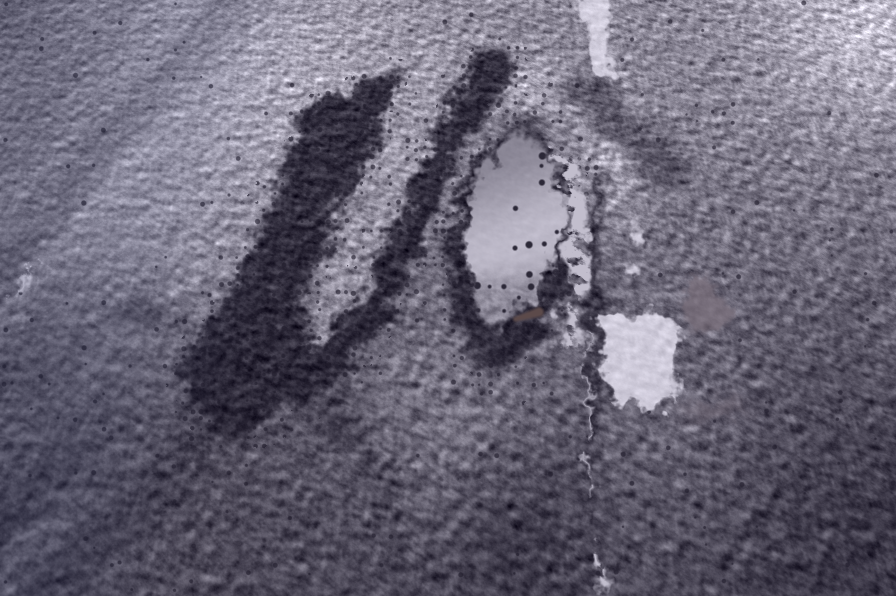
This texture is drawn by a WebGL 1 fragment shader. Its source:

```glsl
precision highp float;
// Worn wet asphalt with a water-filled pothole, dark ragged ruts and flaking
// road paint. Tapered capsules and ellipses with noisy edges give the shapes;
// value noise lit from above gives the gravel, and hashed cells the stones.
uniform vec2 u_resolution;

float hash(vec2 p) {
  return fract(sin(dot(p, vec2(127.1, 311.7))) * 43758.545);
}

float noise(vec2 p) {
  vec2 i = floor(p), f = fract(p);
  f = f * f * (3.0 - 2.0 * f);
  return mix(mix(hash(i), hash(i + vec2(1, 0)), f.x),
             mix(hash(i + vec2(0, 1)), hash(i + vec2(1, 1)), f.x), f.y);
}

float fbm(vec2 p) {
  float sum = 0.0, amp = 0.5;
  for (int i = 0; i < 4; i++) {
    sum += amp * noise(p);
    p = mat2(1.6, 1.2, -1.2, 1.6) * p + 7.3;
    amp *= 0.5;
  }
  return sum / 0.9375;
}

// Distance to a stroke whose radius runs from ra to rb
float stroke(vec2 p, vec2 a, vec2 b, float ra, float rb) {
  vec2 d = b - a;
  float t = clamp(dot(p - a, d) / dot(d, d), 0.0, 1.0);
  return length(p - a - d * t) - mix(ra, rb, t);
}

float ellipse(vec2 p, vec2 c, vec2 r) {
  return (length((p - c) / r) - 1.0) * min(r.x, r.y);
}

float inside(float d, float soft) {
  return 1.0 - smoothstep(-soft, soft, d);
}

float glow(vec2 p, vec2 c, vec2 r) {
  vec2 d = (p - c) / r;
  return exp(-dot(d, d));
}

// Stones: one per cell, present where the density is high enough
float stones(vec2 p, float scale, float density) {
  vec2 g = p * scale, id = floor(g);
  vec2 c = 0.3 + 0.4 * vec2(hash(id + 3.1), hash(id + 8.7));
  float r = 0.12 + 0.17 * hash(id + 5.3);
  return inside(length(fract(g) - c) - r, 0.09) * step(hash(id), density);
}

void main() {
  // Road units: 7.68 wide, 5.08 high, y growing towards the viewer
  vec2 uv = gl_FragCoord.xy / u_resolution;
  vec2 q = vec2(uv.x, 1.0 - uv.y) * vec2(7.68, 5.08);
  float rough = fbm(q * 7.0), fine = noise(q * 27.0);
  vec2 w = q + 0.30 * (vec2(rough, fbm(q * 7.0 + 31.0)) - 0.5);
  w += 0.05 * (fine - 0.5);

  // Broad light on the road
  float l = mix(0.54, 0.30, smoothstep(0.0, 4.8, q.y));
  l += 0.13 * glow(q, vec2(2.5, 0.8), vec2(1.3, 1.1));
  l += 0.22 * glow(q, vec2(7.5, 0.2), vec2(0.9, 0.8));
  l += 0.10 * glow(q, vec2(1.5, 2.2), vec2(1.0, 0.9));
  l += 0.12 * glow(q, vec2(3.9, 3.6), vec2(0.9, 0.8));
  l += 0.07 * glow(q, vec2(5.8, 3.8), vec2(0.8, 0.9));
  l -= 0.10 * glow(q, vec2(0.0, 0.3), vec2(1.1, 1.2));
  l -= 0.08 * glow(q, vec2(4.5, 4.5), vec2(0.5, 0.9));
  l -= 0.07 * glow(q, vec2(7.7, 4.6), vec2(1.6, 1.8));

  // Tyre streaks slanting down the left side
  float leftSide = 1.0 - smoothstep(1.6, 3.2, q.x + 0.3 * q.y);
  float across = q.x + 0.85 * q.y;
  l += leftSide * 0.17 * (fbm(vec2(across * 2.6, q.y * 0.6)) - 0.5);
  l -= 0.09 * leftSide * glow(vec2(across, 0.0), vec2(2.0, 0.0), vec2(0.22, 1.0));

  // Pale dry ridges
  float ridge = min(stroke(w, vec2(3.65, 0.6), vec2(3.3, 1.7), 0.2, 0.24),
                    stroke(w, vec2(3.3, 1.7), vec2(2.75, 2.8), 0.24, 0.17));
  l = mix(l, 0.62, 0.75 * inside(ridge, 0.14));
  l += 0.17 * glow(q, vec2(5.25, 1.3), vec2(0.28, 0.6));
  l += 0.14 * glow(q, vec2(4.55, 0.75), vec2(0.35, 0.25));

  // Dark ruts
  float rut = stroke(w, vec2(3.3, 0.72), vec2(2.85, 1.2), 0.13, 0.34);
  rut = min(rut, stroke(w, vec2(2.85, 1.2), vec2(2.5, 2.1), 0.34, 0.25));
  rut = min(rut, stroke(w, vec2(2.5, 2.1), vec2(2.05, 3.15), 0.25, 0.48));
  rut = min(rut, stroke(w, vec2(4.2, 0.6), vec2(3.75, 1.4), 0.18, 0.13));
  rut = min(rut, stroke(w, vec2(3.75, 1.4), vec2(3.3, 2.45), 0.13, 0.13));
  rut = min(rut, stroke(w, vec2(3.3, 2.45), vec2(2.85, 3.08), 0.13, 0.17));
  rut = min(rut, stroke(w, vec2(2.85, 3.08), vec2(2.0, 3.3), 0.17, 0.38));
  float faint = stroke(w, vec2(1.95, 3.4), vec2(1.25, 4.35), 0.32, 0.1);
  faint = min(faint, stroke(w, vec2(2.7, 3.3), vec2(3.25, 4.1), 0.22, 0.09));
  faint = min(faint, stroke(w, vec2(3.25, 4.1), vec2(3.45, 5.1), 0.09, 0.07));
  faint = min(faint, stroke(w, vec2(5.0, 0.75), vec2(5.75, 1.45), 0.14, 0.14));
  faint = min(faint, ellipse(w, vec2(1.25, 2.65), vec2(0.22, 0.11)));
  l = mix(l, 0.25, 0.75 * inside(faint, 0.15));
  l = mix(l, 0.16, 0.92 * inside(rut, 0.07));

  // Pothole rim, and the crack running down from it
  vec2 h = w + vec2(0.12 * (w.y - 1.9), 0.0);
  float rim = ellipse(h, vec2(4.4, 2.08), vec2(0.52, 1.05));
  l = mix(l, 0.17, 0.93 * inside(rim, 0.06));
  float crack = min(stroke(w, vec2(5.12, 1.5), vec2(5.08, 3.3), 0.05, 0.07),
                    stroke(w, vec2(5.08, 3.3), vec2(5.02, 4.4), 0.07, 0.03));
  l = mix(l, 0.17, 0.8 * inside(crack, 0.06));

  // Gravel relief, coarser towards the viewer
  vec2 g = q * vec2(16.0, 24.0) / (1.0 + 0.10 * q.y);
  float relief = fbm(g) - fbm(g + vec2(0.15, 0.55));
  float grain = 0.55 * relief + 0.30 * (fbm(g * 1.7 + 9.0) - 0.5);
  l += grain * (0.35 + 1.05 * l) * mix(1.0, 0.7, leftSide);
  float debris = 0.03 + 0.5 * inside(min(rut, rim) - 0.12, 0.15);
  l = mix(l, 0.13, 0.65 * stones(q, 13.0, debris));

  // Flaking white paint
  float paint = stroke(w, vec2(5.08, -0.1), vec2(5.17, 0.6), 0.15, 0.08);
  vec2 b = abs(w - vec2(5.49 + 0.12 * (w.y - 3.07), 3.07));
  paint = min(paint, max(b.x - 0.32, b.y + 0.3 * b.x - 0.42));
  paint = min(paint, ellipse(w, vec2(5.47, 2.02), vec2(0.05, 0.1)));
  paint = min(paint, ellipse(w, vec2(5.41, 2.34), vec2(0.06, 0.04)));
  l = mix(l, 0.84 + 0.25 * grain, 0.93 * inside(paint, 0.03));
  float flakes = min(stroke(w, vec2(4.82, 1.3), vec2(4.95, 2.0), 0.05, 0.12),
                     stroke(w, vec2(4.95, 2.0), vec2(4.88, 2.95), 0.12, 0.07));
  flakes = min(flakes, stroke(w, vec2(5.02, 2.9), vec2(5.04, 4.2), 0.01, 0.02));
  flakes = min(flakes, stroke(w, vec2(5.12, 4.6), vec2(5.17, 5.0), 0.03, 0.05));
  flakes = min(flakes, stroke(w, vec2(0.05, 2.6), vec2(0.3, 2.25), 0.01, 0.03));
  l = mix(l, 0.76, inside(flakes, 0.04) * smoothstep(0.36, 0.52, fbm(g * 0.8 + 4.0)));

  // Standing water mirrors the sky; a few stones break the surface
  float water = ellipse(h, vec2(4.4, 1.93), vec2(0.40, 0.80));
  float sky = 0.64 + 0.10 * sin(q.y * 3.6 + q.x * 1.5) + 0.10 * grain;
  sky = mix(sky, 0.55 + 0.5 * grain, smoothstep(2.2, 2.6, q.y));
  sky = mix(sky, 0.17, stones(q + 0.4, 9.0, 0.12 + 0.25 * smoothstep(1.9, 2.5, q.y)));
  float pool = inside(water, 0.035);
  l = mix(l, sky, pool);
  float shallow = inside(ellipse(w, vec2(6.02, 2.6), vec2(0.2, 0.25)), 0.05);
  shallow = max(shallow, 0.6 * inside(ellipse(w, vec2(6.1, 3.5), vec2(0.25, 0.1)), 0.08));
  l = mix(l, 0.45 + 0.1 * grain, 0.85 * shallow);

  // Cool violet-grey tint, and a brown leaf at the water's edge
  vec3 color = vec3(l, l - 0.015, l + 0.045);
  color += vec3(0.02, 0.0, -0.01) * shallow + vec3(-0.01, 0.0, 0.015) * leftSide;
  float leaf = stroke(q, vec2(4.42, 2.72), vec2(4.62, 2.66), 0.02, 0.04);
  color = mix(color, vec3(0.36, 0.29, 0.29), inside(leaf, 0.02));
  gl_FragColor = vec4(clamp(color, 0.0, 1.0), 1.0);
}
```
